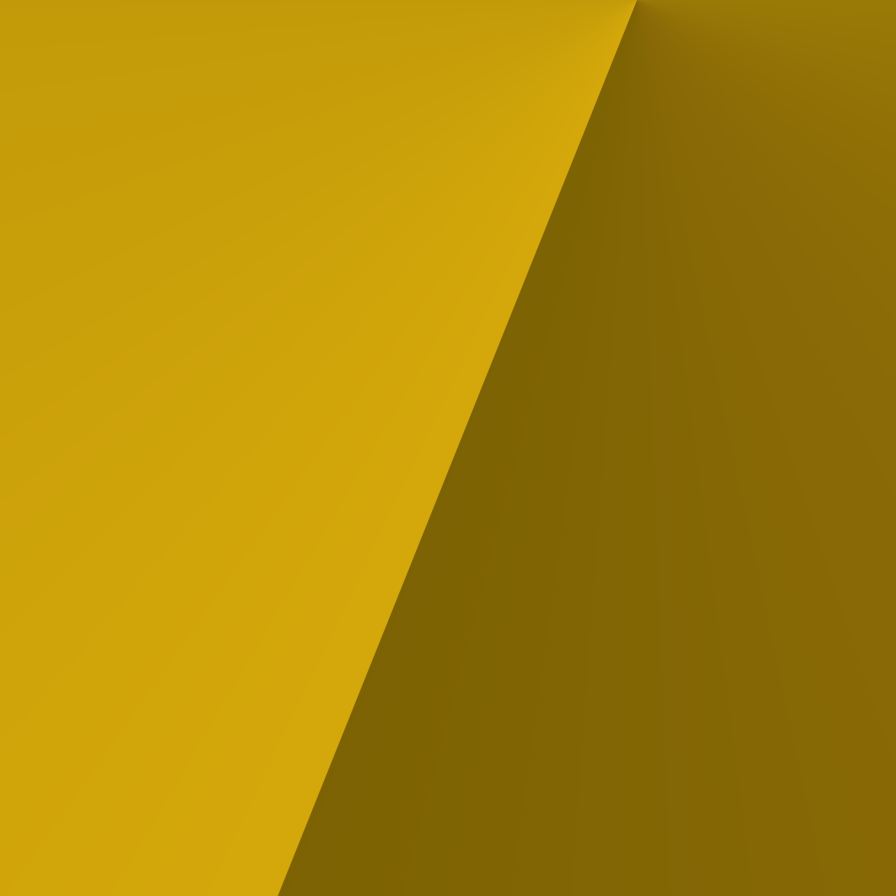
This background is drawn by a Shadertoy shader. Its source:

```glsl
// A golden conic sweep around an apex on the top edge, split by one slanted
// crease. The angle about the apex shades a bright left face and a dark right
// face; the signed distance to the crease blends the two smoothly.

const float HALF_PI = 1.5707963;

// Bright face: darkens evenly from the crease (0) to the top edge (1).
vec3 brightFace(float turn) {
    return mix(vec3(0.833, 0.660, 0.042), vec3(0.762, 0.604, 0.034), turn);
}

// Dark face: deep olive at the crease, brown midway, olive gold at the top.
vec3 darkFace(float turn) {
    vec3 brown = vec3(0.533, 0.411, 0.022);
    vec3 shade = mix(vec3(0.490, 0.386, 0.012), brown, clamp(turn / 0.38, 0.0, 1.0));
    float lift = clamp((turn - 0.38) / 0.62, 0.0, 1.0);
    return mix(shade, vec3(0.604, 0.480, 0.024), pow(lift, 1.4));
}

void mainImage(out vec4 fragColor, in vec2 fragCoord) {
    vec2 fromApex = fragCoord / iResolution.xy - vec2(0.711, 1.0);

    // Angle about the apex: zero straight down, positive to the right.
    float angle = atan(fromApex.x, -fromApex.y);
    float creaseAngle = -atan(0.401);
    float leftTurn = clamp((creaseAngle - angle) / (HALF_PI + creaseAngle), 0.0, 1.0);
    float rightTurn = clamp((angle - creaseAngle) / (HALF_PI - creaseAngle), 0.0, 1.0);

    // Signed distance to the crease, positive on the dark side.
    float creaseDistance = dot(fromApex, normalize(vec2(1.0, 0.401)));
    creaseDistance = dot(fromApex, vec2(cos(creaseAngle), sin(creaseAngle)));
    float softness = 0.8 / min(iResolution.x, iResolution.y);
    float darkSide = smoothstep(-softness, softness, creaseDistance);

    fragColor = vec4(mix(brightFace(leftTurn), darkFace(rightTurn), darkSide), 1.0);
}
```
